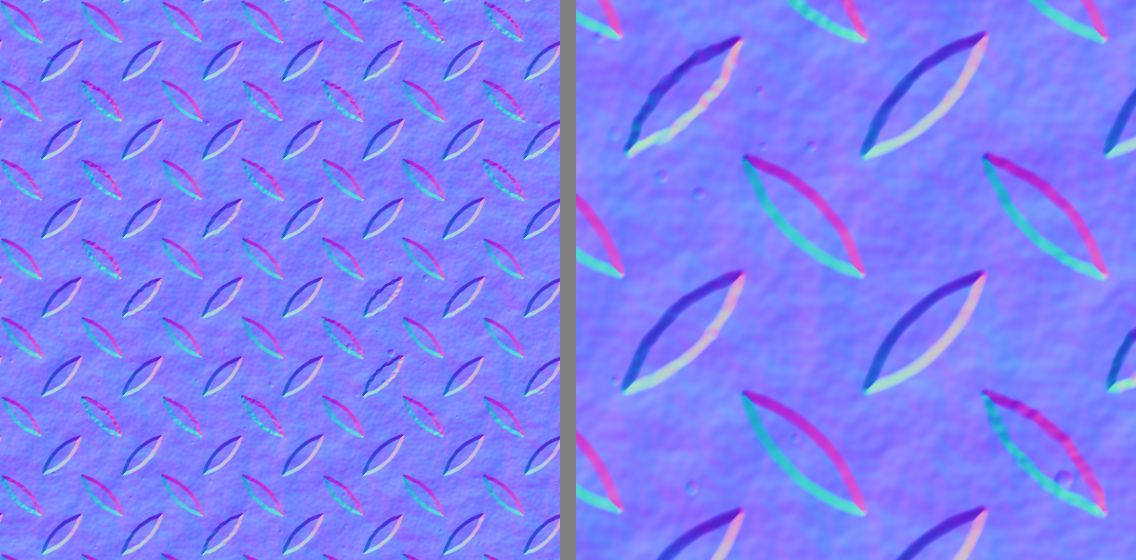
Left: the whole. Right: its middle third, enlarged.
Reproduce this texture map procedurally as a WebGL 1 fragment shader.

```glsl
precision highp float;
// Tangent-space normal map of worn steel tread plate with crossed lens-shaped lugs.

uniform vec2 u_resolution;

#define PERIOD vec2(0.1435, 0.1409)        // spacing of one lug family
#define FALLING_ORIGIN vec2(0.0385, 0.9605) // centre of a falling lug
#define RISING_ORIGIN vec2(0.1103, 0.8915)  // centre of a rising lug
#define LUG_SIZE vec2(0.0125, 0.0475)       // half width, half length
#define LUG_HEIGHT 0.0066
#define RIM 0.0040                          // half width of the sloped rim
#define WEAR 0.0012                         // wobble of the lug outline
#define GRAIN 0.060                         // slope of the plate roughness
#define BUMP_HEIGHT 0.0022
#define SAMPLE_STEP 0.0010

float hash(vec2 p) {
  vec3 q = fract(vec3(p.xyx) * 0.1031);
  q += dot(q, q.yzx + 33.33);
  return fract((q.x + q.y) * q.z);
}

vec2 gradientAt(vec2 cell) {
  float angle = 6.28318 * hash(cell + 17.0);
  return vec2(cos(angle), sin(angle));
}

float gradientNoise(vec2 p) {
  vec2 i = floor(p);
  vec2 f = p - i;
  vec2 u = f * f * f * (f * (f * 6.0 - 15.0) + 10.0);
  vec2 e = vec2(1.0, 0.0);
  float bottom = mix(dot(gradientAt(i), f),
                     dot(gradientAt(i + e.xy), f - e.xy), u.x);
  float top = mix(dot(gradientAt(i + e.yx), f - e.yx),
                  dot(gradientAt(i + e.xx), f - e.xx), u.x);
  return mix(bottom, top, u.y);
}

// Signed distance to a pointed lens along the y axis
float lensDistance(vec2 p, vec2 size) {
  p = abs(p);
  float radius = dot(size, size) / (2.0 * size.x);
  float offset = radius - size.x;
  bool pastTip = (p.y - size.y) * offset > p.x * size.y;
  return pastTip ? length(p - vec2(0.0, size.y))
                 : length(p + vec2(offset, 0.0)) - radius;
}

// One lattice of raised lugs; axis is the unit long direction
float lugs(vec2 p, vec2 origin, vec2 axis) {
  vec2 cell = floor((p - origin) / PERIOD + 0.5);
  vec2 q = p - origin - cell * PERIOD;
  float seed = hash(cell + 40.0 + 23.0 * axis.y);
  float worn = seed * seed * seed;
  vec2 local = vec2(dot(q, vec2(axis.y, -axis.x)), dot(q, axis));
  float d = lensDistance(local, LUG_SIZE * mix(0.96, 1.04, hash(cell + 71.0)));
  d += WEAR * (0.4 + seed) * gradientNoise(p * 75.0);
  d += 2.5 * WEAR * worn * gradientNoise(p * 130.0);
  float plateau = 1.0 - smoothstep(-RIM, RIM, d);
  float skirt = max(0.0, 1.0 - max(d, 0.0) / 0.02);
  return LUG_HEIGHT * (plateau + 0.10 * skirt * skirt);
}

// Sparse round specks of weld spatter, at most one per cell
float specks(vec2 p, float cells, float radius, float share) {
  vec2 cell = floor(p * cells);
  vec2 jitter = vec2(hash(cell + 5.0), hash(cell + 91.0));
  vec2 centre = (cell + 0.25 + 0.5 * jitter) / cells;
  float present = step(hash(cell + 53.0), share);
  float size = radius * mix(0.6, 1.0, hash(cell + 31.0));
  float d = length(p - centre) + 0.25 * size * gradientNoise(p * 160.0);
  return present * size / radius * (1.0 - smoothstep(0.2 * size, size, d));
}

// Rolled surface roughness, each octave with a similar slope
float roughness(vec2 p) {
  float sum = 0.0;
  float frequency = 13.0;
  for (int octave = 0; octave < 4; octave++) {
    sum += gradientNoise(p * frequency + 7.3 * float(octave)) / frequency;
    frequency *= 2.15;
  }
  return GRAIN * sum;
}

float plateHeight(vec2 p) {
  float diagonal = 0.70711;
  float h = roughness(p);
  h += lugs(p, FALLING_ORIGIN, vec2(diagonal, -diagonal));
  h += lugs(p, RISING_ORIGIN, vec2(diagonal, diagonal));
  h += BUMP_HEIGHT * specks(p, 15.0, 0.0085, 0.05);
  h += 0.35 * BUMP_HEIGHT * specks(p + 0.37, 34.0, 0.0050, 0.09);
  return h;
}

void main() {
  vec2 p = gl_FragCoord.xy / u_resolution;
  vec2 e = vec2(SAMPLE_STEP, 0.0);
  vec2 slope = vec2(plateHeight(p + e.xy) - plateHeight(p - e.xy),
                    plateHeight(p + e.yx) - plateHeight(p - e.yx));
  slope /= 2.0 * SAMPLE_STEP;

  // Green points down the canvas
  vec3 normal = normalize(vec3(-slope.x, slope.y, 1.0));
  gl_FragColor = vec4(0.5 + 0.5 * normal, 1.0);
}
```
